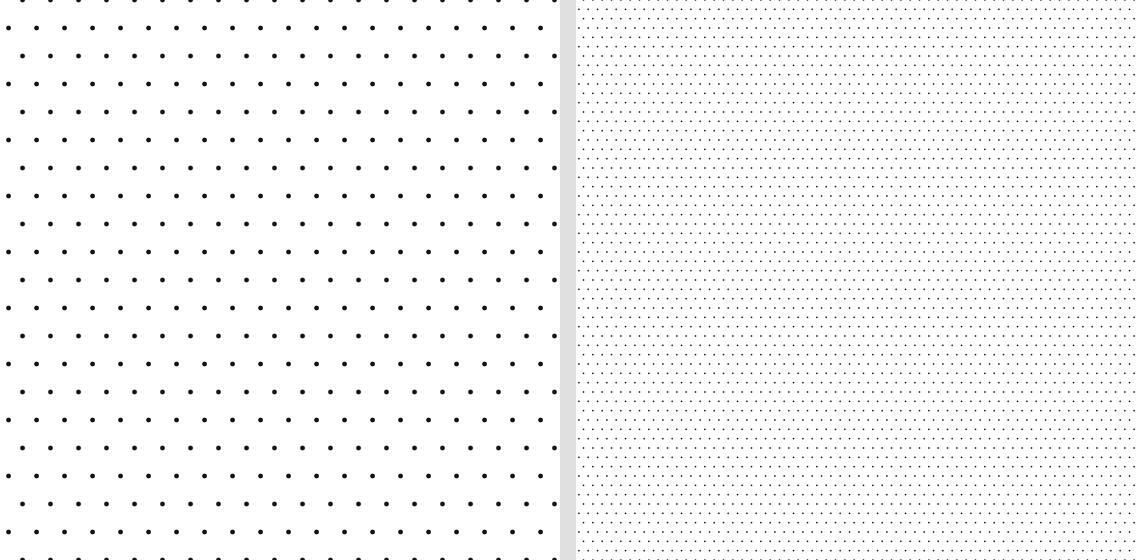
Left, the tile; right, the same tile 3 across and 3 down.
This pattern is drawn by a WebGL 1 fragment shader. Its source:

```glsl
precision highp float;

// Small near-black dots on white in a staggered grid of 20 by 20 cells.
// Every other row shifts by half a cell; each pixel is measured against the
// nearest dot of its row. An even row count makes the stagger wrap.

uniform vec2 u_resolution;

const float REPEATS = 20.0;
const float ROW_SHIFT = 0.5;
const float FIRST_DOT_X = 0.805; // in cells
const float DOT_RADIUS = 0.084;  // in cells
const vec3 PAPER = vec3(1.0);
const vec3 INK = vec3(0.07);

// Offset from the nearest dot centre, with rows centred on whole numbers.
vec2 staggeredOffset(vec2 cell, float startX, float shift) {
    float row = floor(cell.y + 0.5);
    float x = cell.x - startX - shift * mod(row, 2.0);
    return vec2(fract(x + 0.5) - 0.5, cell.y - row);
}

float circleDistance(vec2 p, float radius) {
    return length(p) - radius;
}

// Coverage of a shape, softened over one pixel.
float coverage(float dist, float pixel) {
    return 1.0 - smoothstep(-0.5 * pixel, 0.5 * pixel, dist);
}

void main() {
    vec2 cell = gl_FragCoord.xy / u_resolution * REPEATS;
    float pixel = REPEATS / min(u_resolution.x, u_resolution.y);

    vec2 offset = staggeredOffset(cell, FIRST_DOT_X, ROW_SHIFT);
    float dotMask = coverage(circleDistance(offset, DOT_RADIUS), 1.3 * pixel);

    gl_FragColor = vec4(mix(PAPER, INK, dotMask), 1.0);
}
```
